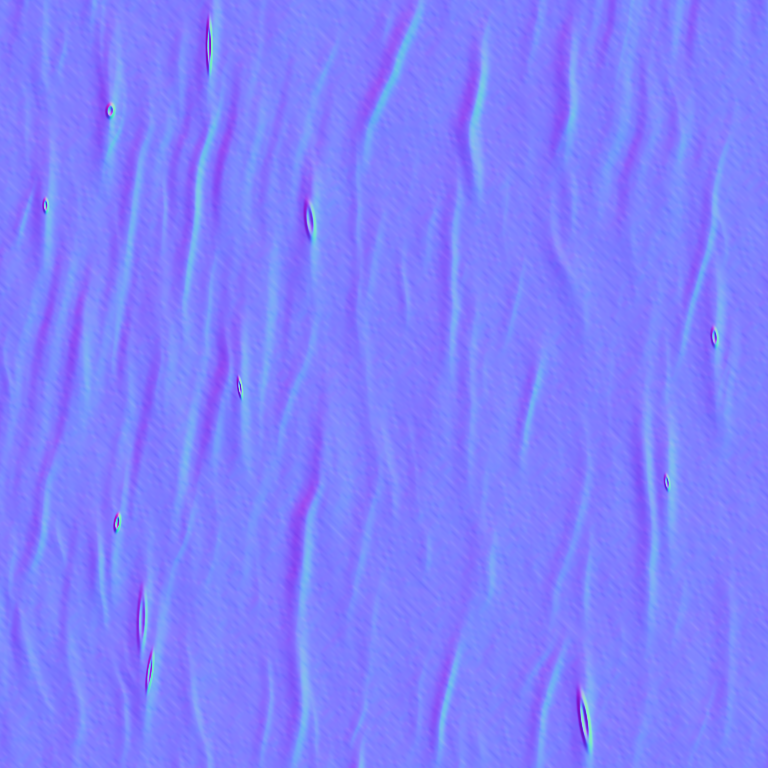
This texture map is drawn by a Shadertoy shader. Its source:

```glsl
// Normal map of a smooth skin with long, thin upright creases, faint fibres,
// fine grain and a few steep lens-shaped slits. A height field is summed from
// scattered strokes and noise, then its slope is encoded as colour.

#define CREASE_GAIN 0.80   // slope of the main creases
#define SWELL_GAIN  0.0042 // height of the broad undulation
#define LUMP_GAIN   0.0009 // height of the small uneven lumps
#define FIBRE_GAIN  0.0050 // height of the parallel fibre patches
#define GRAIN_GAIN  0.00036
#define SLIT_COUNT  11
#define SLIT_GAIN   0.0050 // height of the slit rims
#define WARP        0.035  // sideways wander of everything
#define SLOPE_STEP  0.001  // sampling distance for the slope

vec3 hash3(vec2 p) {
    vec3 q = fract(p.xyx * vec3(0.1031, 0.1030, 0.0973));
    q += dot(q, q.yxz + 33.33);
    return fract((q.xxy + q.yzz) * q.zyx);
}

float noise(vec2 p) {
    vec2 i = floor(p), f = fract(p);
    vec2 u = f * f * f * (f * (f * 6.0 - 15.0) + 10.0);
    float low  = mix(hash3(i).x, hash3(i + vec2(1, 0)).x, u.x);
    float high = mix(hash3(i + vec2(0, 1)).x, hash3(i + vec2(1, 1)).x, u.x);
    return mix(low, high, u.y);
}

// Tapered, slightly bent ridge: gentle on the left flank, steep on the right.
float crease(vec2 q, float halfLength, float lean, float bend, float width) {
    float t = q.y / halfLength;
    float x = q.x - lean * q.y - bend * sin(3.0 * t);
    float flank = x < 0.0 ? 1.6 * width : width;
    float taper = 1.0 - smoothstep(0.1, 1.0, abs(t));
    return width * taper * exp(-x * x / (flank * flank));
}

// One random crease per grid cell, gathered from the 3 x 3 neighbourhood.
float creaseLayer(vec2 p, vec2 cellSize, float width, float seed) {
    vec2 home = floor(p / cellSize);
    float sum = 0.0;
    for (int j = -1; j <= 1; j++)
    for (int i = -1; i <= 1; i++) {
        vec2 cell = home + vec2(i, j);
        vec3 a = hash3(cell + seed);
        vec3 b = hash3(cell + seed + 57.0);
        vec2 center = (cell + 0.2 + 0.6 * a.xy) * cellSize;
        float halfLength = cellSize.y * mix(0.4, 1.1, a.z);
        float lean = mix(-0.10, 0.24, b.x);
        float bend = 0.012 * (b.y - 0.5);
        float strength = mix(0.04, 1.0, b.z * b.z);
        sum += strength * crease(p - center, halfLength, lean, bend,
                                 width * mix(0.75, 1.2, a.x));
    }
    return sum;
}

// Steep rims around narrow lenses, each lying on its own crease.
float slits(vec2 p) {
    float sum = 0.0;
    for (int i = 0; i < SLIT_COUNT; i++) {
        vec3 a = hash3(vec2(i, 17));
        vec3 b = hash3(vec2(i, 71));
        vec2 center = vec2(pow(a.x, 2.2), (float(i) + a.y) / float(SLIT_COUNT));
        vec2 q = p - center;
        float halfLength = mix(0.008, 0.040, a.z * a.z);
        float halfWidth = mix(0.0022, 0.0055, b.x);
        float lean = mix(-0.22, 0.15, b.y);
        float e = length(vec2((q.x - lean * q.y) / halfWidth, q.y / halfLength));
        float rim = (e - 0.8) / 0.4;
        sum += SLIT_GAIN * mix(0.4, 1.0, b.z) * exp(-rim * rim);
        sum += 0.5 * crease(q, 0.14, lean * 0.5, 0.004, 0.009);
    }
    return sum;
}

float height(vec2 p) {
    vec2 w = p;
    w.x += WARP * (noise(p * vec2(3.0, 4.0)) - 0.5);
    w.x += 0.35 * WARP * (noise(p * vec2(8.0, 13.0) + 9.0) - 0.5);
    w.x += 0.10 * WARP * (noise(p * vec2(18.0, 30.0) + 60.0) - 0.5);

    // Creases in three sizes, livelier towards the left
    float h = creaseLayer(w, vec2(0.11, 0.20), 0.0078, 3.0);
    h += 0.38 * creaseLayer(w, vec2(0.065, 0.11), 0.0060, 131.0);
    h += 0.22 * creaseLayer(w, vec2(0.16, 0.22), 0.014, 277.0);
    h *= CREASE_GAIN * mix(1.15, 0.8, clamp(p.x, 0.0, 1.0));

    // Broad swell and patches of parallel fibres, both leaning right
    vec2 s = vec2(w.x - 0.13 * w.y, w.y);
    h += SWELL_GAIN * noise(s * vec2(9.0, 3.0) + 40.0);
    h += 0.35 * SWELL_GAIN * noise(s * vec2(24.0, 9.0) + 80.0);
    h += LUMP_GAIN * noise(s * vec2(38.0, 20.0) + 120.0);
    float patches = smoothstep(0.55, 0.95, noise(p * vec2(3.5, 2.5) + 21.0)
                               + 0.35 * (1.0 - smoothstep(0.0, 0.2, p.x)));
    h += FIBRE_GAIN * patches * noise(s * vec2(48.0, 5.0) + 5.0);

    // Fine grain in short strokes that fall to the right
    vec2 g = vec2(0.7 * p.x + 0.7 * p.y, 0.7 * p.x - 0.7 * p.y);
    h += GRAIN_GAIN * noise(g * vec2(200.0, 120.0) + 500.0);
    h += GRAIN_GAIN * noise(g * vec2(90.0, 60.0) + 300.0);
    return h + slits(p);
}

void mainImage(out vec4 fragColor, in vec2 fragCoord) {
    vec2 p = fragCoord / iResolution.y;
    vec2 d = vec2(SLOPE_STEP, 0.0);
    vec2 slope = vec2(height(p + d.xy) - height(p - d.xy),
                      height(p + d.yx) - height(p - d.yx)) / (2.0 * SLOPE_STEP);
    // Quarter-turned tangent frame: green follows x, red follows y
    vec3 normal = normalize(vec3(-slope.y, -slope.x, 1.0));
    fragColor = vec4(0.5 + 0.5 * normal, 1.0);
}
```
